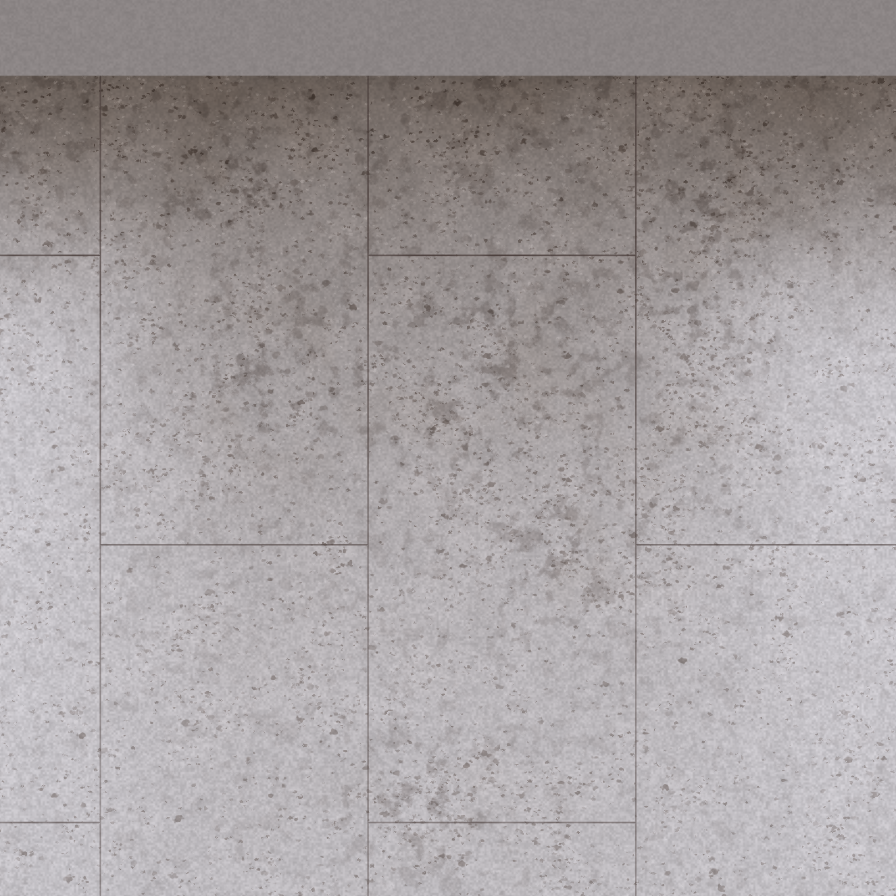
This texture is drawn by a Shadertoy shader. Its source:

```glsl
// Weathered concrete wall panels with staggered joints, lit from below a plain ceiling band.

const float BAND_EDGE = 0.9154;
const vec2 PANEL_SIZE = vec2(0.2988, 0.633);
const float FIRST_JOINT_X = 0.1120;

float hash(vec2 p) {
    vec3 q = fract(p.xyx * vec3(0.1031, 0.1030, 0.0973));
    q += dot(q, q.yzx + 33.33);
    return fract((q.x + q.y) * q.z);
}

float noise(vec2 p) {
    vec2 cell = floor(p), f = fract(p);
    f = f * f * (3.0 - 2.0 * f);
    float low = mix(hash(cell), hash(cell + vec2(1, 0)), f.x);
    float high = mix(hash(cell + vec2(0, 1)), hash(cell + vec2(1, 1)), f.x);
    return mix(low, high, f.y);
}

float fbm(vec2 p) {
    float sum = 0.0, weight = 0.5;
    for (int i = 0; i < 5; i++) {
        sum += weight * noise(p);
        p = mat2(1.6, 1.2, -1.2, 1.6) * p + 17.3;
        weight *= 0.5;
    }
    return sum / 0.97;
}

// Antialiased line from the distance to its centre
float line(float dist, float halfWidth, float px) {
    float inner = max(dist - 0.5 * px, -halfWidth);
    float outer = min(dist + 0.5 * px, halfWidth);
    return clamp((outer - inner) / px, 0.0, 1.0);
}

// Irregular pits scattered on a jittered grid; density is the chance per cell
float pits(vec2 p, float cells, float density, float seed, float px) {
    vec2 g = p * cells;
    vec2 home = floor(g);
    float cover = 0.0;
    for (int j = -1; j <= 1; j++)
    for (int i = -1; i <= 1; i++) {
        vec2 id = home + vec2(i, j);
        vec2 key = id + seed;
        vec2 centre = id + vec2(hash(key + 3.1), hash(key + 8.7));
        vec2 d = (g - centre) * vec2(0.8, 1.15);
        float radius = mix(0.12, 0.36, pow(hash(key + 14.2), 2.0));
        float ragged = 0.4 * (noise(g * 4.0 + seed) - 0.5);
        float soft = 0.08 + px * cells * 0.5;
        float spot = 1.0 - smoothstep(radius - soft, radius + soft, length(d) + ragged);
        cover = max(cover, spot * step(hash(key), density) * mix(0.35, 1.0, hash(key + 21.0)));
    }
    return cover;
}

// Areas where wear gathers: centre and radius
float wear(vec2 p) {
    vec3 spots[8] = vec3[8](
        vec3(0.27, 0.78, 0.06), vec3(0.79, 0.78, 0.05),
        vec3(0.30, 0.57, 0.09), vec3(0.55, 0.58, 0.10),
        vec3(0.77, 0.49, 0.06), vec3(0.79, 0.66, 0.06),
        vec3(0.63, 0.38, 0.07), vec3(0.47, 0.11, 0.08));
    float sum = 0.0;
    for (int i = 0; i < 8; i++) {
        vec2 d = (p - spots[i].xy) / spots[i].z;
        sum += exp(-dot(d * vec2(0.9, 1.1), d));
    }
    return min(sum, 1.0);
}

// Steep light pools at both sides, slow falloff in the middle
float wallLight(vec2 p) {
    float depth = 1.0 - p.y + 0.07 * (fbm(p * 9.0 + 4.0) - 0.5);
    float slow = 1.0 - exp(-2.95 * max(depth - 0.085, 0.0));
    float steep = smoothstep(0.06, 0.43, depth);
    float side = 1.0 - smoothstep(0.0, 0.30, p.x) + smoothstep(0.66, 0.96, p.x);
    return mix(slow, steep, side);
}

float grain(vec2 p) {
    return 0.65 * noise(p * 430.0) + 0.35 * noise(p * 210.0 + 9.0) - 0.5;
}

vec3 concrete(vec2 p, float px) {
    float light = wallLight(p);
    vec3 col = mix(vec3(0.425, 0.383, 0.357), vec3(0.785, 0.775, 0.795), light);
    col *= 1.0 - 0.02 * (1.0 - smoothstep(0.0, 0.3, p.y));

    // Mottling, brown stains and fine flaking
    float shade = 1.0 - light;
    float worn = wear(p);
    float patches = fbm(p * 24.0 + 31.0);
    float flakes = smoothstep(0.54, 0.74, fbm(p * 75.0 + 12.0));
    col *= 1.0 + (patches - 0.5) * mix(0.06, 0.20, shade);
    float stain = smoothstep(0.48, 0.72, fbm(p * 17.0 + 55.0)) * (0.2 + 0.6 * worn);
    col *= mix(vec3(1.0), vec3(0.87, 0.83, 0.78), stain * mix(0.1, 0.7, shade));
    col *= 1.0 - vec3(0.20, 0.22, 0.23) * flakes * (0.2 + 0.5 * worn + 0.5 * shade);
    col *= 1.0 + grain(p) * 0.17;

    // Pits and pale aggregate
    float density = 0.07 + 0.40 * worn * patches + 0.30 * smoothstep(0.46, 0.7, patches);
    float dark = max(pits(p, 95.0, density * 0.55, 5.0, px),
                     pits(p, 180.0, density, 71.0, px));
    float pale = pits(p, 190.0, 0.22, 139.0, px);
    col *= mix(vec3(1.0), vec3(0.58, 0.53, 0.50), dark * mix(0.55, 0.9, shade));
    return col + pale * mix(0.025, 0.09, shade);
}

// Joint coverage; alternate columns are shifted vertically
float joints(vec2 p, float px) {
    float across = (p.x - FIRST_JOINT_X) / PANEL_SIZE.x;
    float shift = mod(floor(across), 2.0) < 0.5 ? 0.392 : 0.082;
    float along = (p.y - shift) / PANEL_SIZE.y;
    vec2 dist = abs(fract(vec2(across, along) + 0.5) - 0.5) * PANEL_SIZE;
    float faded = mix(0.42, 0.70, smoothstep(0.2, 0.8, p.y));
    float broken = mix(0.75, 1.1, noise(p * 60.0));
    float vertical = faded * line(dist.x, 0.0009, px);
    float horizontal = (faded + 0.12) * line(dist.y, 0.0009, px);
    return max(vertical, horizontal) * broken;
}

void mainImage(out vec4 fragColor, in vec2 fragCoord) {
    vec2 uv = fragCoord / iResolution.xy;
    float px = 1.0 / iResolution.y;

    vec3 wall = concrete(uv, px);
    wall = mix(wall, vec3(0.27, 0.22, 0.21), joints(uv, px));
    wall *= 1.0 - 0.07 * exp(-max(BAND_EDGE - uv.y, 0.0) * 120.0);
    vec3 band = vec3(0.547, 0.523, 0.523) * (1.0 + 0.11 * grain(uv));
    float ceiling = smoothstep(-px, px, uv.y - BAND_EDGE);
    fragColor = vec4(mix(wall, band, ceiling), 1.0);
}
```
